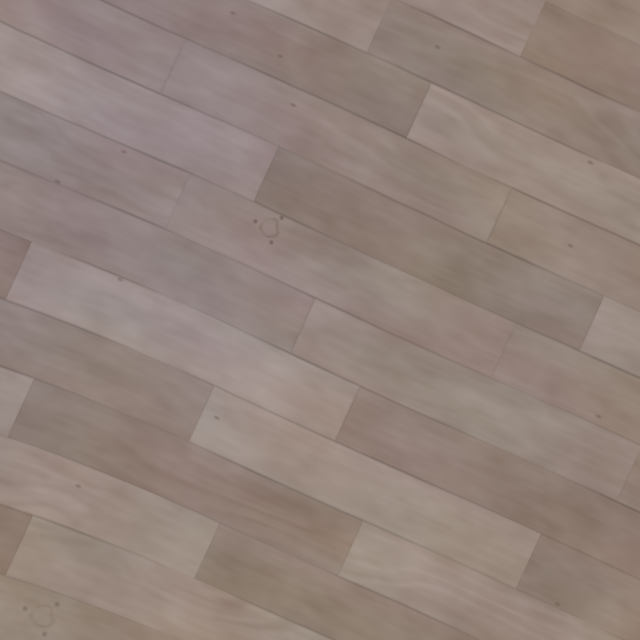
A Shadertoy shader for this texture:

```glsl
// Worn greyish oak plank floor laid diagonally, with soft seams, grain and knots.
#define TILT 0.428            // slope angle of the boards, radians
#define ROW_WIDTH 0.0951
#define BOARD_LENGTH 0.56
#define FIRST_SEAM 0.0286
#define SEAM_HALF 0.0010
#define SEAM_DEPTH 0.15
#define BOARD_CONTRAST 0.24
#define DARK_OAK vec3(0.508, 0.437, 0.397)
#define LIGHT_OAK vec3(0.638, 0.582, 0.550)
#define COOL_TINT vec3(-0.010, -0.003, 0.030)
#define KNOT_COLOR vec3(0.36, 0.28, 0.25)

// Per row: position of one end joint, tone of the board after it.
const int ROWS = 15;
const vec2 ROW_STYLE[ROWS] = vec2[ROWS](
    vec2(0.70, 0.2), vec2(0.776, -0.7), vec2(0.555, -0.5), vec2(0.667, 0.9),
    vec2(0.289, 0.3), vec2(0.491, -0.7), vec2(0.383, 0.4), vec2(0.642, 0.3),
    vec2(0.202, 0.8), vec2(0.555, 0.7), vec2(0.294, -0.8), vec2(0.651, -0.8),
    vec2(0.381, 0.7), vec2(0.75, 0.3), vec2(0.40, -0.3));

float hash(vec2 p) {
    vec3 q = fract(vec3(p.xyx) * 0.1031);
    q += dot(q, q.yzx + 33.33);
    return fract((q.x + q.y) * q.z);
}

// Smooth value noise, -1 to 1.
float noise(vec2 p) {
    vec2 i = floor(p), f = fract(p);
    f = f * f * (3.0 - 2.0 * f);
    float low = mix(hash(i), hash(i + vec2(1.0, 0.0)), f.x);
    float high = mix(hash(i + vec2(0.0, 1.0)), hash(i + vec2(1.0, 1.0)), f.x);
    return 2.0 * mix(low, high, f.y) - 1.0;
}

// Three octaves of noise, each turned against the last.
float mottle(vec2 p) {
    float sum = 0.0, weight = 1.0;
    for (int k = 0; k < 3; k++) {
        sum += weight * noise(p);
        p = mat2(1.9, 0.6, -0.6, 1.9) * p + 13.7;
        weight *= 0.62;
    }
    return sum;
}

// Sparse small flecks, one in a few cells.
float flecks(vec2 p) {
    vec2 cell = floor(p);
    vec2 center = 0.25 + 0.5 * vec2(hash(cell + 7.3), hash(cell + 19.1));
    float d = length((fract(p) - center) * vec2(0.7, 1.0));
    return step(0.94, hash(cell + 41.7)) * (1.0 - smoothstep(0.01, 0.07, d));
}

// A faint broken ring with three dark dots around it.
float knot(vec2 p, float radius) {
    float r = length(p) + 0.15 * radius * noise(p * 90.0);
    float ring = 1.0 - smoothstep(0.0, 0.28 * radius, abs(r - 0.85 * radius));
    float ink = ring * (0.30 + 0.25 * noise(p * 110.0 + 4.0));
    for (int k = 0; k < 3; k++) {
        float a = 0.65 + 2.0944 * float(k);
        vec2 dotCenter = 1.45 * radius * vec2(cos(a), sin(a));
        ink += 0.9 * (1.0 - smoothstep(0.08, 0.30, length(p - dotCenter) / radius));
    }
    return min(ink, 1.0);
}

vec3 floorColor(vec2 p, float px) {
    // Board coordinates: x runs along the grain, y across the rows.
    vec2 down = vec2(p.x, 1.0 - p.y);
    float c = cos(TILT), s = sin(TILT);
    vec2 b = vec2(c * down.x + s * down.y, c * down.y - s * down.x);
    float bend = max(0.0, 1.0 - down.x / 0.35);
    b.y -= 0.03 * down.y * bend * bend + 0.0015 * sin(9.0 * b.x + 3.0 * b.y);

    // Which board this is.
    float rowPos = (b.y - FIRST_SEAM) / ROW_WIDTH;
    float row = floor(rowPos);
    vec2 style = ROW_STYLE[clamp(int(row) + 5, 0, ROWS - 1)];
    float boardPos = (b.x - style.x) / BOARD_LENGTH;
    float board = floor(boardPos);
    float seed = hash(vec2(row + 11.0, board + 5.0));
    float tone = style.y * (1.0 - 2.0 * mod(board, 2.0)) + 0.5 * (seed - 0.5);

    // Grain: fine streaks, layered-sine figure, blotchy wear.
    vec2 g = b + vec2(seed * 17.0, seed * 31.0);
    float lowland = 1.0 - smoothstep(0.0, 0.5, p.y);
    float streaks = noise(g * vec2(18.0, 190.0)) + 0.8 * noise(g * vec2(40.0, 110.0));
    float warp = 3.2 * noise(g * vec2(5.0, 13.0)) + noise(g * vec2(13.0, 31.0));
    float figure = sin(g.y * 150.0 + warp * 2.2) + 0.5 * sin(g.y * 330.0 + warp * 4.0);
    figure *= smoothstep(-0.1, 0.8, noise(g * vec2(4.0, 8.0) + 3.7)) * (0.8 + 0.6 * lowland);
    float blotches = mottle(g * vec2(10.0, 24.0));
    float clouds = mottle(p * 4.5 + 8.0);
    float stains = mottle(p * 21.0 + 3.0);

    // Broad light: cool and pale upper left, browner upper right.
    vec2 toGlow = p - vec2(0.18, 0.76), toShade = p - vec2(0.78, 0.88);
    float glow = exp(-8.0 * dot(toGlow, toGlow));
    float shade = exp(-9.0 * dot(toShade, toShade));
    float light = 0.57 + BOARD_CONTRAST * tone + 0.060 * streaks + 0.075 * figure
                + 0.125 * blotches + 0.13 * clouds + 0.07 * stains
                + 0.08 * glow - 0.26 * shade - 0.05 * lowland;
    vec3 color = mix(DARK_OAK, LIGHT_OAK, light);
    float coolness = 1.15 * glow - 0.45 * lowland - 0.25 * shade
                   + 0.28 * noise(p * 6.0 + 31.0) + 0.22 * noise(g * vec2(6.0, 18.0) + 9.0);
    color += COOL_TINT * coolness;
    color += vec3(0.008, -0.004, 0.0) * noise(g * vec2(5.0, 15.0) + 21.0);

    // Seams between rows and at board ends, unevenly worn.
    float rowGap = (0.5 - abs(fract(rowPos) - 0.5)) * ROW_WIDTH;
    float endGap = (0.5 - abs(fract(boardPos) - 0.5)) * BOARD_LENGTH;
    float wear = clamp(0.5 + 0.8 * noise(b * vec2(9.0, 11.0) + 2.0), 0.05, 1.2);
    float seam = 1.0 - smoothstep(0.0, SEAM_HALF * 2.0 + px, rowGap);
    float ends = 1.0 - smoothstep(0.0, SEAM_HALF * 2.0 + px, endGap);
    color *= 1.0 - SEAM_DEPTH * max(seam, 0.35 * ends) * wear;

    // Knots and small flecks.
    float marks = 0.55 * knot(p - vec2(0.421, 0.645), 0.0165);
    marks += 0.35 * knot(p - vec2(0.066, 0.038), 0.020);
    marks += 0.35 * flecks(b * vec2(13.0, 17.0));
    return mix(color, KNOT_COLOR, min(marks, 0.8));
}

void mainImage(out vec4 fragColor, in vec2 fragCoord) {
    // Four samples per pixel smooth the board edges.
    float px = 1.0 / iResolution.y;
    vec3 sum = vec3(0.0);
    for (int k = 0; k < 4; k++) {
        vec2 offset = vec2(float(k % 2), float(k / 2)) * 0.5 - 0.25;
        sum += floorColor((fragCoord + offset) * px, px);
    }
    fragColor = vec4(sum * 0.25, 1.0);
}
```
